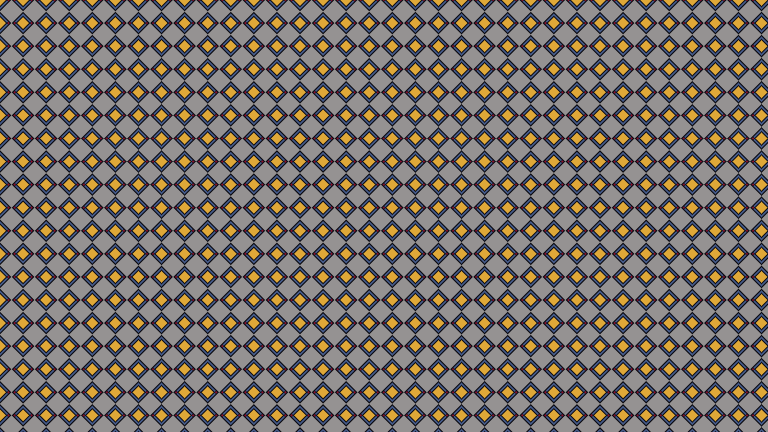
Reproduce this pattern procedurally as a Shadertoy shader.

```glsl
// A square grid of small nested diamonds on grey: a dark rim, a blue band,
// a dark inner line and a golden core, with red studs at the side corners.
// Each cell is folded about its centre and painted from outside to inside.

#define ROWS 18.72        // cells down the canvas, counted from the top
#define RIM 0.490         // half diagonals, in cells
#define BAND 0.420
#define LINE 0.320
#define CORE 0.258
#define STUD_X 0.365
#define STUD 0.052
#define STUD_EDGE 0.078

const vec3 GREY = vec3(0.585, 0.573, 0.573);
const vec3 INK  = vec3(0.040, 0.040, 0.065);
const vec3 BLUE = vec3(0.280, 0.365, 0.550);
const vec3 GOLD = vec3(0.875, 0.660, 0.220);
const vec3 RED  = vec3(0.560, 0.080, 0.200);

// Signed distance to a diamond with half diagonal r
float diamond(vec2 p, float r) {
    return (abs(p.x) + abs(p.y) - r) * 0.70711;
}

// Lay a smooth-edged shape over the colour below
vec3 paint(vec3 below, vec3 ink, float dist, float pixel) {
    return mix(below, ink, 1.0 - smoothstep(-0.6 * pixel, 0.6 * pixel, dist));
}

void mainImage(out vec4 fragColor, in vec2 fragCoord) {
    float pixel = ROWS / iResolution.y;
    vec2 grid = vec2(fragCoord.x, iResolution.y - fragCoord.y) * pixel;

    // Diamond centres sit on whole grid numbers
    vec2 cell = abs(fract(grid + 0.5) - 0.5);
    vec2 corner = cell - vec2(STUD_X, 0.0);

    // Frame
    vec3 color = paint(GREY, INK, diamond(cell, RIM), pixel);
    color = paint(color, BLUE, diamond(cell, BAND), pixel);

    // Side studs with dark edges
    color = paint(color, INK, diamond(corner, STUD_EDGE), pixel);
    color = paint(color, RED, diamond(corner, STUD), pixel);

    // Centre
    color = paint(color, INK, diamond(cell, LINE), pixel);
    color = paint(color, GOLD, diamond(cell, CORE), pixel);

    fragColor = vec4(color, 1.0);
}
```
